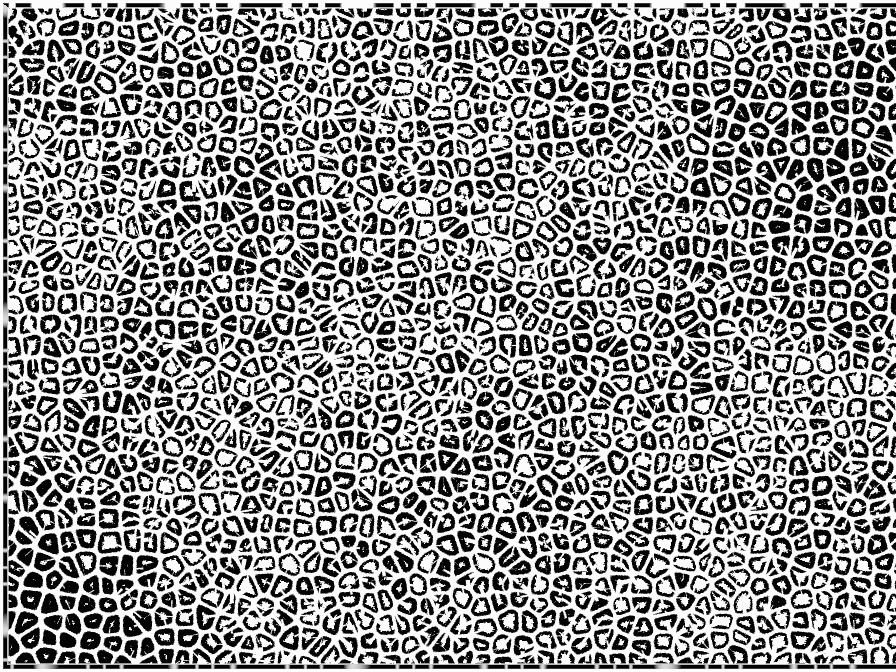
Give the GLSL for this pattern, as a Shadertoy shader.

```glsl
#define ROWS 34.0        // cells per canvas height
#define JITTER 0.74      // scatter of the cell sites
#define GAP 0.085        // half width of the pale seams
#define WALL 0.31        // depth at which the hollow begins
#define ROUNDING 14.0    // higher gives sharper corners
#define RAGGED 0.04      // roughness of the outlines
#define SLIT 0.12        // widest half width of a ring break
#define FRAME 0.0078     // inset of the border line
#define INK vec3(0.01)
#define PAPER vec3(0.99)

const float TAU = 6.2832;

vec3 hash3(vec2 c) {
    vec3 q = vec3(dot(c, vec2(127.1, 311.7)),
                  dot(c, vec2(269.5, 183.3)),
                  dot(c, vec2(419.2, 371.9)));
    return fract(sin(q) * 43758.5);
}

vec2 site(vec2 cell) {
    return cell + 0.5 + JITTER * (hash3(cell).xy - 0.5);
}

// Layered sines, roughly -1 to 1
float roughness(vec2 p) {
    float coarse = sin(p.x * 13.0 + 2.0 * sin(p.y * 7.0)) * sin(p.y * 15.0 + 2.0 * sin(p.x * 9.0));
    float fine = sin(p.x * 31.0 + p.y * 17.0 + coarse) * sin(p.y * 37.0 - p.x * 14.0);
    return 0.6 * coarse + 0.5 * fine;
}

// Cell that owns p
vec2 nearestCell(vec2 p) {
    vec2 base = floor(p), best = base;
    float bestDist = 1e3;
    for (int y = -1; y <= 1; y++)
    for (int x = -1; x <= 1; x++) {
        vec2 cell = base + vec2(x, y);
        vec2 d = site(cell) - p;
        if (dot(d, d) < bestDist) {
            bestDist = dot(d, d);
            best = cell;
        }
    }
    return best;
}

// Depth inside the cell: x is exact, y has rounded corners
vec2 cellDepth(vec2 p, vec2 cell) {
    vec2 own = site(cell);
    float nearest = 1e3, sum = 0.0;
    for (int y = -2; y <= 2; y++)
    for (int x = -2; x <= 2; x++) {
        if (x == 0 && y == 0) continue;
        vec2 other = site(cell + vec2(x, y));
        float d = dot(0.5 * (own + other) - p, normalize(other - own));
        nearest = min(nearest, d);
        sum += exp(-ROUNDING * d);
    }
    return vec2(nearest, -log(sum) / ROUNDING);
}

// Signed field of one broken ring, positive in the ink
float rosette(vec2 p, float fill) {
    vec2 cell = nearestCell(p);
    vec2 depth = cellDepth(p, cell);
    vec3 rnd = hash3(cell + 37.0);
    float rough = roughness(p + 5.0 * rnd.xy);

    float outer = depth.y - GAP + 0.6 * RAGGED * rough;
    float wall = WALL + 0.13 * (rnd.z - 0.5) + 0.14 * fill;
    float hollow = wall - depth.x + 1.7 * RAGGED * rough;
    float d = min(outer, hollow);

    // Radial breaks in the ring
    vec2 v = p - site(cell);
    for (int k = 0; k < 3; k++) {
        vec3 r = hash3(cell + 11.0 * float(k + 1));
        float angle = TAU * (rnd.x + (float(k) + 0.6 * r.x) / 3.0);
        vec2 dir = vec2(cos(angle), sin(angle));
        float halfWidth = mix(-0.08, SLIT, r.y) - 0.1 * fill + 0.5 * RAGGED * rough;
        float across = abs(dot(v, vec2(-dir.y, dir.x)));
        float cut = min(halfWidth - across, dot(v, dir) - 0.1);
        d = min(d, -cut);
    }
    return d;
}

// Dashed line along the left, lower and upper border
float addFrame(float d, vec2 uv) {
    float vertical = min(uv.y, 1.0 - uv.y);
    float inset = min(uv.x, vertical);
    float along = uv.x < vertical ? uv.y : uv.x;
    float wave = sin(along * 150.0 + 3.0 * sin(along * 41.0));
    float dash = 0.12 * (wave + (uv.y > 0.5 && uv.x > vertical ? 0.3 : 0.85));
    float line = min(0.003 * ROWS - abs(inset - FRAME) * ROWS, dash);
    return max(min(d, (inset - FRAME - 0.005) * ROWS), line);
}

void mainImage(out vec4 fragColor, in vec2 fragCoord) {
    vec2 uv = fragCoord / iResolution.y;
    float aspect = iResolution.x / iResolution.y;

    // Hollows close up towards two corners
    float fill = smoothstep(0.45, 0.0, length(uv * vec2(0.9, 1.2)))
               + 0.6 * smoothstep(0.4, 0.0, length(uv - vec2(aspect, 0.78)))
               + 0.12 * sin(uv.x * 9.0 + 2.0 * sin(uv.y * 7.0));

    float d = addFrame(rosette(uv * ROWS, fill), uv);
    float pixel = ROWS / iResolution.y;
    float ink = clamp(d / pixel + 0.5, 0.0, 1.0);
    fragColor = vec4(mix(PAPER, INK, ink), 1.0);
}
```
